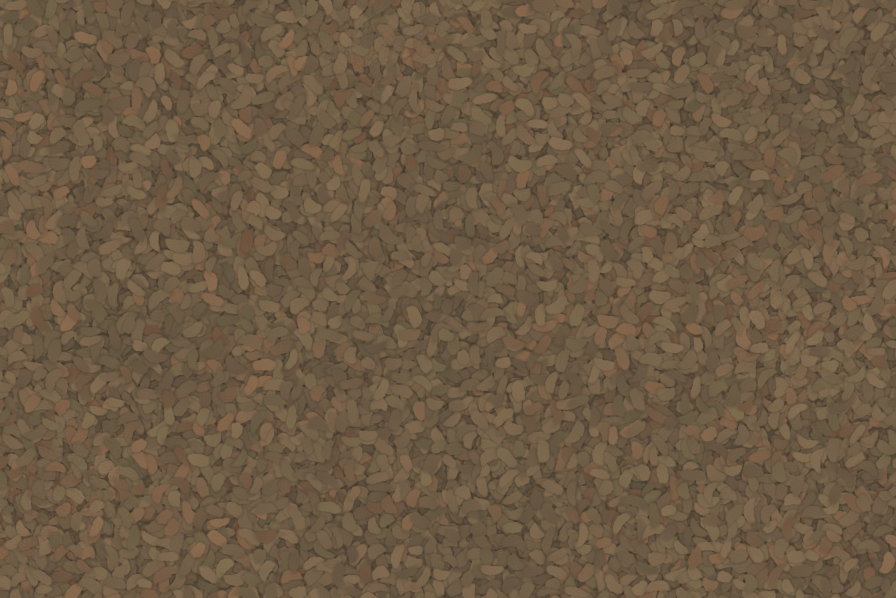
Give the GLSL for this texture, as a Shadertoy shader.

```glsl
// Dense bed of overlapping brown bark flakes with soft dark gaps.

vec3 hash3(vec3 p) {
    p = fract(p * vec3(0.1031, 0.1030, 0.0973));
    p += dot(p, p.yxz + 33.33);
    return fract((p.xxy + p.yxx) * p.zyx);
}

mat2 rotation(float angle) {
    float c = cos(angle), s = sin(angle);
    return mat2(c, s, -s, c);
}

// Approximate distance to a bent, blunt, slightly ragged flake
float flakeDistance(vec2 q, vec2 halfSize, float bend, float seed) {
    q.y += bend * (q.x * q.x / halfSize.x - 0.3 * halfSize.x);
    vec2 n = abs(q / halfSize);
    float radius = pow(pow(n.x, 2.5) + pow(n.y, 2.5) + 1e-5, 0.4);
    float angle = atan(q.y, q.x);
    float ragged = 0.06 * sin(3.0 * angle + seed * 40.0)
                 + 0.04 * sin(7.0 * angle + seed * 91.0);
    return (radius - 1.0 + ragged) * halfSize.y;
}

// Broad drifts of light and warmth
float drift(vec2 p) {
    p += 0.15 * sin(p.yx * 7.0 + vec2(1.3, 4.1));
    return (sin(p.x * 5.3 + p.y * 3.1) + sin(p.y * 8.7 - p.x * 4.2 + 2.0)
          + 0.7 * sin(p.x * 13.0 + p.y * 11.0 + 5.0)) / 2.7;
}

vec3 flakeColor(float tone, float hue, float warmth) {
    vec3 color = mix(vec3(0.365, 0.306, 0.238), vec3(0.513, 0.424, 0.318), tone);
    vec3 russet = vec3(0.028, -0.008, -0.012);
    vec3 olive = vec3(-0.010, 0.006, -0.004);
    color += russet * smoothstep(0.72, 1.0, hue + 0.10 * warmth);
    return color + olive * smoothstep(0.40, 0.0, hue);
}

void mainImage(out vec4 fragColor, in vec2 fragCoord) {
    vec2 p = fragCoord / iResolution.y;
    float pixel = 1.0 / iResolution.y;
    float broad = drift(p);
    vec3 color = vec3(0.375, 0.315, 0.245);

    // Paint sparse layers of flakes from the bottom up
    for (int layer = 0; layer < 7; layer++) {
        float level = float(layer);
        vec2 grid = rotation(level * 1.1 + 0.4) * p / 0.034 + level * 7.37 + 60.0;
        vec2 home = floor(grid);

        for (int j = -1; j <= 1; j++)
        for (int i = -1; i <= 1; i++) {
            vec2 cell = home + vec2(i, j);
            vec3 place = hash3(vec3(cell, level * 13.0 + 3.0));
            vec3 look = hash3(vec3(cell + 71.0, level * 17.0 + 9.0));
            vec3 form = hash3(vec3(cell + 153.0, level * 19.0 + 5.0));

            vec2 q = rotation(place.z * 6.2832) * (grid - cell - place.xy) * 0.034;
            vec2 halfSize = vec2(mix(0.012, 0.021, form.x), mix(0.0068, 0.0105, form.y));
            float d = flakeDistance(q, halfSize, (form.z - 0.5) * 0.8, look.z);

            // Contact shadow, then the flake with faint lengthwise streaks
            color *= 1.0 - 0.09 * smoothstep(0.0045, 0.0, d);
            float streak = sin(q.y * 1100.0 + 2.0 * sin(q.x * 180.0) + look.z * 30.0);
            float tone = 0.07 + 0.70 * look.x + 0.033 * level + 0.07 * broad
                       + 0.025 * streak + 0.06 * q.x / halfSize.x;
            float cover = smoothstep(0.8 * pixel, -0.8 * pixel, d);
            color = mix(color, flakeColor(tone, look.y, broad), cover);
        }
    }

    // Fine dust, stronger in the warm drifts
    float grain = hash3(vec3(floor(p * 380.0), 2.0)).x - 0.5;
    color += grain * mix(0.008, 0.022, smoothstep(0.3, 0.9, broad));
    fragColor = vec4(color, 1.0);
}
```
